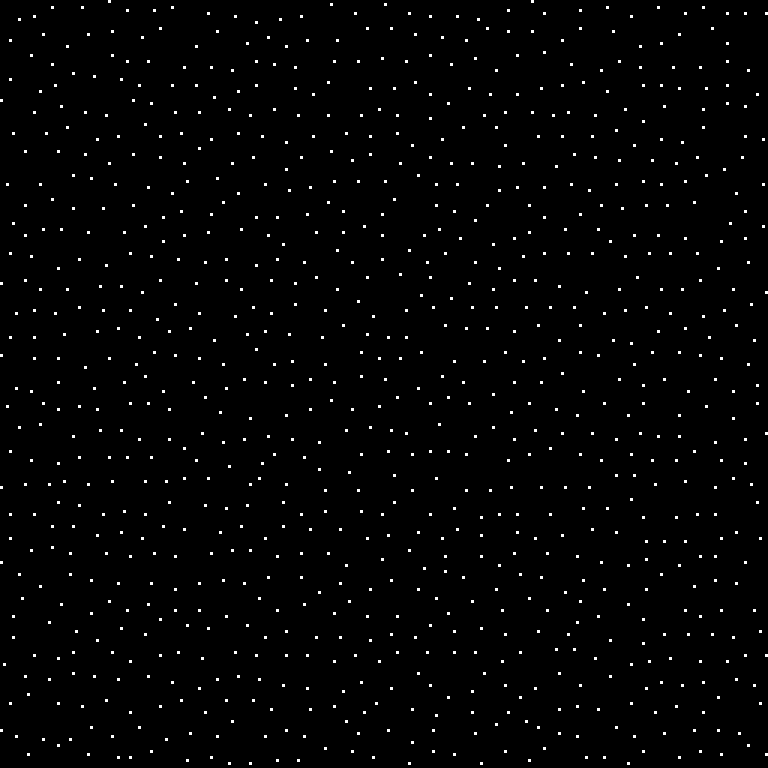
Write a Shadertoy shader that draws this texture.

```glsl
// Sparse, evenly scattered tiny white square dots on black (blue noise stipple).

const vec3 BACKGROUND = vec3(0.0);
const vec3 DOT_COLOR = vec3(1.0);
const float CELLS = 31.0;        // scatter cells across the canvas
const float DOT_SIZE = 1.0 / 256.0;
const float JITTER = 0.86;       // random offset, in cells
const float SPACING = 0.95;      // distance below which points repel, in cells
const float PUSH = 0.4;          // repulsion strength

vec2 hash22(vec2 p) {
    vec3 q = fract(p.xyx * vec3(0.1031, 0.1030, 0.0973));
    q += dot(q, q.yzx + 33.33);
    return fract((q.xx + q.yz) * q.zy);
}

// Jittered point of a cell; alternate rows are staggered
vec2 rawPoint(vec2 cell, float jitter) {
    float stagger = 0.5 * mod(cell.y, 2.0) - 0.25;
    vec2 offset = (hash22(cell + 57.0) - 0.5) * jitter;
    return cell + 0.5 + vec2(stagger, 0.0) + offset;
}

// Moves a cell's point away from neighbours that are too close
vec2 spreadPoint(vec2 cell, float jitter, float spacing, float push) {
    vec2 point = rawPoint(cell, jitter);
    vec2 shift = vec2(0.0);
    for (int y = -2; y <= 2; y++) {
        for (int x = -2; x <= 2; x++) {
            if (x == 0 && y == 0) continue;
            vec2 away = point - rawPoint(cell + vec2(x, y), jitter);
            float dist = max(length(away), 0.001);
            shift += away / dist * max(spacing - dist, 0.0);
        }
    }
    return point + push * shift;
}

// Antialiased coverage of an axis-aligned square
float squareMask(vec2 p, float size, float pixel) {
    vec2 edge = clamp((0.5 * size - abs(p)) / pixel + 0.5, 0.0, 1.0);
    return edge.x * edge.y;
}

// Union of the dots near a canvas position
float dotField(vec2 uv, float cells, float size, float pixel) {
    vec2 home = floor(uv * cells);
    float mask = 0.0;
    for (int y = -1; y <= 1; y++) {
        for (int x = -1; x <= 1; x++) {
            vec2 point = spreadPoint(home + vec2(x, y), JITTER, SPACING, PUSH) / cells;
            vec2 center = (floor(point / size) + 0.5) * size;   // snap to the dot grid
            mask = max(mask, squareMask(uv - center, size, pixel));
        }
    }
    return mask;
}

void mainImage(out vec4 fragColor, in vec2 fragCoord) {
    float pixel = 1.0 / iResolution.y;
    float mask = dotField(fragCoord * pixel, CELLS, DOT_SIZE, pixel);
    fragColor = vec4(mix(BACKGROUND, DOT_COLOR, mask), 1.0);
}
```
